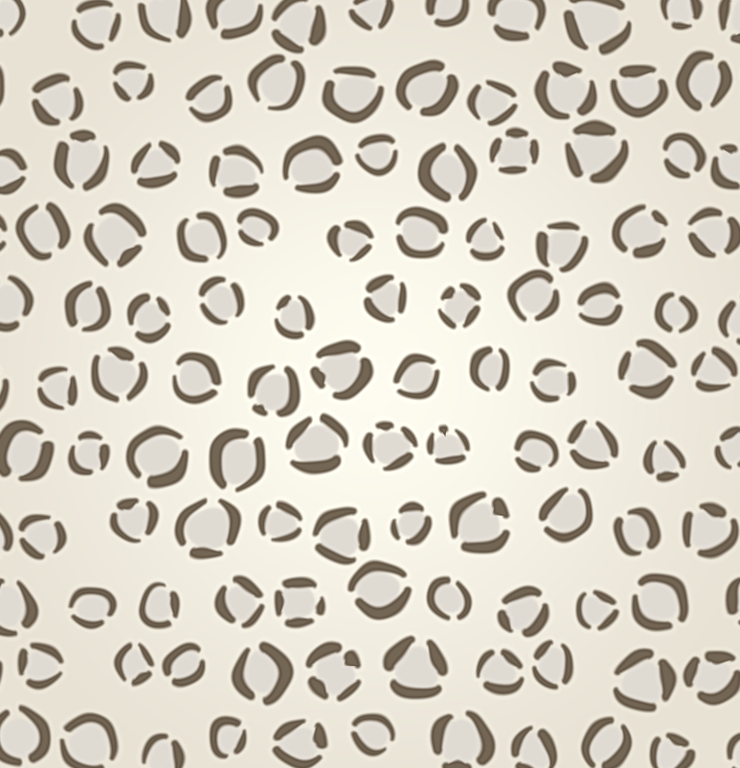
Give the GLSL for this pattern, as a Shadertoy shader.

```glsl
// Leopard rosettes on a cream ground that is brightest in the middle.
// A staggered, jittered grid places them; each is a pale disc ringed by
// two to four tapered arcs, sized so that neighbours never touch.

#define CELL 0.095          // grid pitch, in canvas heights
#define JITTER 0.36         // spread of the centres inside a cell
#define MIN_RADIUS 0.29     // smallest rosette, in cells
#define MAX_RADIUS 0.50     // largest rosette, in cells
#define GAP 0.17            // half opening between arcs, in radians
#define SOFT 0.030          // edge softness, in cells
#define CREAM_LIGHT vec3(0.995, 0.985, 0.940)
#define CREAM_DARK vec3(0.905, 0.885, 0.830)
#define DISC vec3(0.875, 0.855, 0.825)
#define BROWN vec3(0.455, 0.400, 0.330)
#define BROWN_RIM vec3(0.370, 0.315, 0.250)

const float TAU = 6.2831853;

vec2 hash2(vec2 c) {
    vec3 q = fract(c.xyx * vec3(0.1031, 0.1030, 0.0973));
    q += dot(q, q.yzx + 33.33);
    return fract((q.xx + q.yz) * q.zy);
}

mat2 rotation(float a) {
    return mat2(cos(a), -sin(a), sin(a), cos(a));
}

// Jittered centre of a cell; odd rows shift by half a cell.
vec2 rosetteCenter(vec2 cell) {
    vec2 stagger = vec2(0.5 * mod(cell.y, 2.0), 0.0);
    return cell + 0.5 + stagger + JITTER * (hash2(cell + 17.0) - 0.5);
}

// Random size, limited by half the distance to the nearest neighbour.
float rosetteRadius(vec2 cell, vec2 center) {
    float nearest = 2.0;
    for (int j = -1; j <= 1; j++)
    for (int i = -1; i <= 1; i++) {
        if (i == 0 && j == 0) continue;
        nearest = min(nearest, distance(center, rosetteCenter(cell + vec2(i, j))));
    }
    float size = mix(MIN_RADIUS, MAX_RADIUS, pow(hash2(cell + 71.0).x, 1.4));
    return min(size, 0.5 * nearest - 0.03);
}

// Distance to an arc centred on +y whose outer edge follows the radius.
float arcDistance(vec2 p, float radius, float halfSpan, float width, float skew) {
    float a = clamp(atan(p.x, p.y), -halfSpan, halfSpan);
    float t = a / halfSpan;
    float thick = width * (1.0 - 0.36 * t * t + skew * t);
    vec2 spine = (radius - thick) * vec2(sin(a), cos(a));
    return distance(p, spine) - thick;
}

// Angle at which the i-th arc starts.
float arcStart(float i, float count, vec2 cell) {
    float k = mod(i, count);
    return (i + 0.52 * (hash2(cell + 5.0 + 13.0 * k).x - 0.5)) * TAU / count;
}

// x: distance to the arcs, y: distance to the inner disc.
vec2 rosette(vec2 p, float radius, vec2 cell) {
    vec2 shape = hash2(cell + 41.0), turn = hash2(cell + 29.0);
    p = rotation(TAU * turn.x) * p;
    p += 0.016 * sin(11.0 * p.yx + TAU * turn);
    p.x *= 1.0 + 0.16 * shape.y;
    float count = 2.0 + step(0.36, shape.x) + step(0.90, shape.x);
    float arcs = 1.0;
    for (float i = 0.0; i < count; i++) {
        vec2 rnd = hash2(cell + 97.0 + 7.0 * i);
        float a0 = arcStart(i, count, cell);
        float a1 = arcStart(i + 1.0, count, cell);
        float width = radius * mix(0.15, 0.235, rnd.x);
        float halfSpan = max(0.5 * (a1 - a0) - GAP - 0.8 * width / radius, 0.1);
        vec2 q = rotation(-0.5 * (a0 + a1)) * p;
        arcs = min(arcs, arcDistance(q, radius, halfSpan, width, 0.5 * (rnd.y - 0.5)));
    }
    vec2 offset = 0.14 * radius * (turn - 0.5);
    return vec2(arcs, length(p - offset) - 0.68 * radius);
}

void mainImage(out vec4 fragColor, in vec2 fragCoord) {
    // Ground, fading from the middle outwards
    vec2 fromMiddle = fragCoord / iResolution.xy - 0.5;
    vec3 color = mix(CREAM_LIGHT, CREAM_DARK, smoothstep(0.0, 0.62, length(fromMiddle)));

    // Nearest arcs and discs among the surrounding cells
    vec2 p = fragCoord / iResolution.y / CELL + vec2(3.3, 8.2);
    vec2 d = vec2(1.0);
    for (int j = -1; j <= 1; j++)
    for (int i = -1; i <= 1; i++) {
        vec2 cell = floor(p) + vec2(i, j);
        vec2 center = rosetteCenter(cell);
        if (distance(p, center) > MAX_RADIUS + 0.12) continue;
        d = min(d, rosette(p - center, rosetteRadius(cell, center), cell));
    }

    // Discs, a faint light halo, then the arcs with a darker rim
    float soft = max(SOFT, 0.7 / (iResolution.y * CELL));
    color = mix(color, DISC, smoothstep(soft, -soft, d.y));
    color += 0.022 * smoothstep(0.09, 0.04, d.x);
    vec3 brown = mix(BROWN_RIM, BROWN, smoothstep(0.015, 0.065, -d.x));
    color = mix(color, brown, smoothstep(soft, -soft, d.x));

    fragColor = vec4(clamp(color, 0.0, 1.0), 1.0);
}
```
